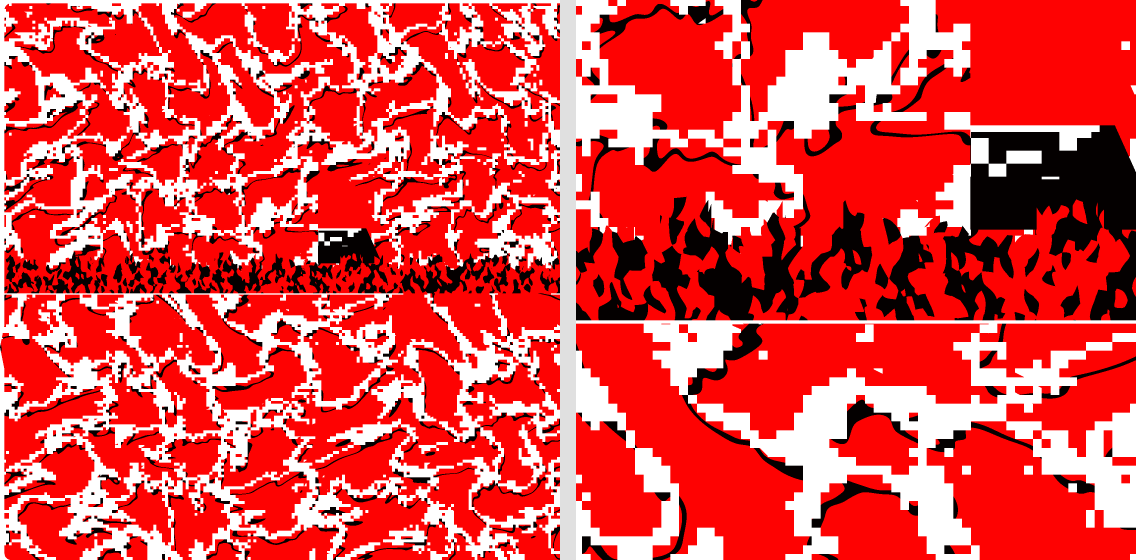
Left: the whole. Right: its middle third, enlarged.
Reproduce this pattern procedurally as a WebGL 2 fragment shader.

```glsl
#version 300 es
precision highp float;

uniform vec2 u_resolution;
out vec4 fragColor;

const vec3 RED = vec3(0.996, 0.008, 0.008);
const vec3 WHITE = vec3(1.0);
const vec3 BLACK = vec3(0.015, 0.0, 0.0);
const float SEAM = 0.476;

float hash(vec2 p) {
    return fract(sin(dot(p, vec2(127.1, 311.7))) * 43758.55);
}

// Layered, warped sines; the two halves use different scales and phases.
float relief(vec2 p, bool upper) {
    vec2 q = upper ? p * vec2(42.0, 44.0) : p * vec2(33.0, 39.0) + 41.0;
    q = mat2(0.88, 0.47, -0.47, 0.88) * q;
    q += 1.3 * sin(p.yx * vec2(13.0, 11.0) + vec2(0.7, 2.9));
    float height = 0.0, gain = 1.0;
    for (int i = 0; i < 5; i++) {
        q += 0.5 * sin(q.yx * 0.9 + vec2(0.0, 2.0));
        height += gain * 0.5 * (sin(q.x) + sin(q.y));
        q = mat2(0.8, 0.6, -0.6, 0.8) * q * 1.63 + vec2(3.1, 7.4);
        gain *= 0.62;
    }
    return height;
}

// Blocky contour bands with ragged horizontal and vertical runs.
bool isCrust(vec2 p, bool upper) {
    vec2 cell = floor(p * 190.0);
    float jitter = hash(floor(cell / vec2(4.0, 1.0))) + hash(floor(cell / vec2(1.0, 3.0)) + 57.0) - 1.0;
    float roughness = 0.23 + 0.13 * sin(p.x * 17.0 + 3.0 * sin(p.y * 13.0));
    return abs(relief((cell + 0.5) / 190.0, upper) + jitter * roughness) < 0.275;
}

// Tall slanted cellular shards: seed height in x, random tone in y.
vec2 shard(vec2 p) {
    vec2 size = vec2(0.006, 0.012);
    vec2 q = p;
    q.x += 0.0015 * sin(p.y * 210.0 + 5.0 * sin(p.x * 37.0));
    q /= size;
    float nearest = 9.0;
    vec2 found = vec2(0.0);
    for (int j = -1; j <= 1; j++)
    for (int i = -1; i <= 1; i++) {
        vec2 id = floor(q) + vec2(i, j);
        vec2 seed = id + vec2(hash(id), hash(id + 19.0));
        vec2 d = q - seed;
        d.x += d.y * (hash(id + 43.0) - 0.5) * 2.2;
        float dist = dot(d, d);
        if (dist < nearest) {
            nearest = dist;
            found = vec2(seed.y * size.y, hash(id + 71.0));
        }
    }
    return found;
}

vec3 pattern(vec2 p) {
    // Pale margin with rounded corners and one notch on the left
    float left = 0.008 - 0.008 * max(0.0, 1.0 - abs(p.y - 0.38) / 0.04);
    vec2 corner = max(vec2(left + 0.012 - p.x, abs(p.y - 0.497) - 0.485), 0.0);
    if (length(corner) > 0.012) return WHITE;

    // Crust over its smooth cast shadow
    bool upper = p.y > SEAM;
    vec3 color = RED;
    if (abs(relief(p + vec2(-0.006, 0.012), upper)) < 0.1) color = BLACK;
    if (isCrust(p, upper)) color = WHITE;

    // Red mound above a dark pit
    float right = 0.655 + (0.59 - p.y) * 0.45;
    if (p.x > 0.568 && p.x < right + 0.02 && p.y > 0.53 && p.y < 0.69) {
        vec2 block = floor(p * vec2(95.0, 130.0));
        bool fleck = p.x < 0.64 && p.y > 0.56 && hash(block) < 0.25;
        if (p.y > 0.592) color = p.y < 0.69 - 0.9 * abs(p.x - 0.61) ? RED : color;
        else if (p.x < right) color = fleck || (p.y > 0.588 && p.x < 0.645) ? WHITE : BLACK;
    }

    // Strip of shards with a jagged top, closed by a thin pale seam
    if (upper && p.y < 0.6) {
        vec2 s = shard(p);
        float top = 0.533 + 0.012 * sin(p.x * 31.0 + 2.0 * sin(p.x * 83.0));
        if (s.x < top) color = s.y < 0.43 ? BLACK : RED;
    }
    if (abs(p.y - SEAM + 0.001) < 0.001 && p.x < 0.72) color = WHITE;
    return color;
}

void main() {
    // Average a 3 by 3 grid of samples for smooth edges
    vec3 total = vec3(0.0);
    for (int j = -1; j <= 1; j++)
    for (int i = -1; i <= 1; i++)
        total += pattern((gl_FragCoord.xy + vec2(i, j) / 3.0) / u_resolution);
    fragColor = vec4(total / 9.0, 1.0);
}
```
